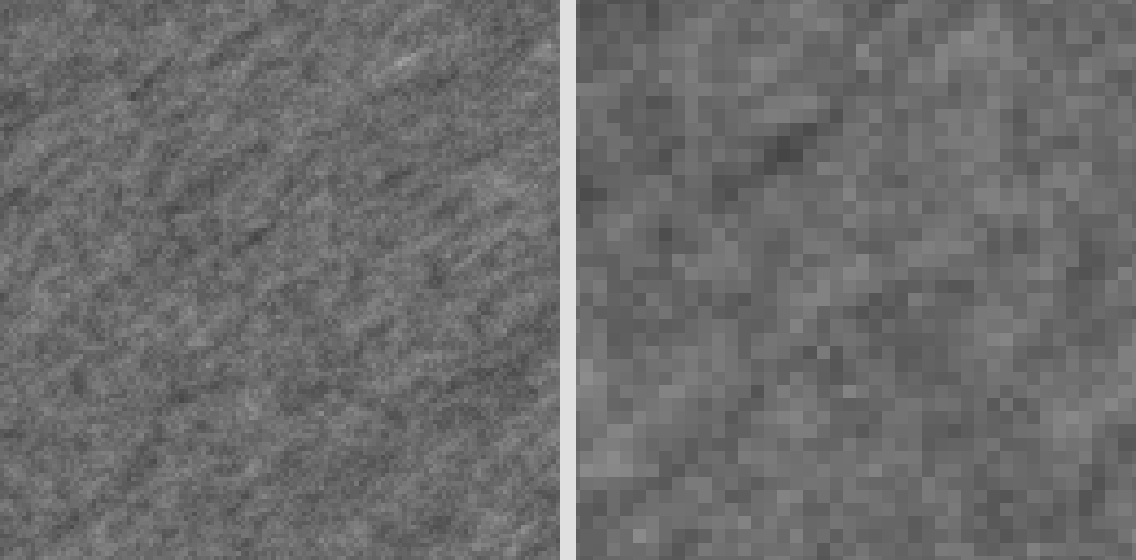
Left, the full canvas; right, a detail of the centre.
Write a WebGL 1 fragment shader that draws this texture.

```glsl
precision highp float;
// Grey stone in square blocks, with fine grain and diagonal streaks and scratches.

uniform vec2 u_resolution;

const float CELLS = 128.0;                     // blocks across the canvas
const float BASE_GREY = 0.418;
const float STREAK_ANGLE = 0.68;               // radians, rising to the right
const float GRAIN_ANGLE = 0.40;
const vec2 BROAD_FREQ = vec2(4.0, 9.0);        // along and across the angle
const vec2 STREAK_FREQ = vec2(10.0, 25.0);
const vec2 FINE_FREQ = vec2(30.0, 47.0);
const float BROAD_AMOUNT = 0.065;
const float STREAK_AMOUNT = 0.095;
const float FINE_AMOUNT = 0.10;
const float GRAIN_AMOUNT = 0.085;
const float FLECK_AMOUNT = 0.07;
const float SCRATCH_AMOUNT = 0.085;
const float SCRATCH_WIDTH = 0.010;
const int SCRATCH_COUNT = 14;
const float DARK_SHARE = 0.35;                 // share of scratches that are dark

float hash(vec2 p) {
  vec3 q = fract(vec3(p.xyx) * 0.1031);
  q += dot(q, q.yzx + 33.33);
  return fract((q.x + q.y) * q.z);
}

vec2 gradient(vec2 corner) {
  float angle = 6.2832 * hash(corner);
  return vec2(cos(angle), sin(angle));
}

float gradientNoise(vec2 p) {
  vec2 i = floor(p);
  vec2 f = p - i;
  vec2 w = f * f * f * (f * (f * 6.0 - 15.0) + 10.0);
  vec2 e = vec2(1.0, 0.0);
  float low = mix(dot(gradient(i), f), dot(gradient(i + e), f - e), w.x);
  float high = mix(dot(gradient(i + e.yx), f - e.yx),
                   dot(gradient(i + e.xx), f - e.xx), w.x);
  return mix(low, high, w.y);
}

// Coordinates along and across a direction.
vec2 alignTo(vec2 p, float angle) {
  float c = cos(angle);
  float s = sin(angle);
  return vec2(c * p.x + s * p.y, c * p.y - s * p.x);
}

// Sparse light and dark strokes that fade at their sides and ends.
float scratches(vec2 p) {
  float sum = 0.0;
  for (int n = 0; n < SCRATCH_COUNT; n++) {
    float id = float(n);
    vec2 center = vec2(hash(vec2(id, 71.0)), hash(vec2(id, 113.0)));
    float tilt = STREAK_ANGLE + 0.4 * (hash(vec2(id, 29.0)) - 0.5);
    float halfLength = mix(0.03, 0.11, hash(vec2(id, 47.0)));
    vec2 q = alignTo(p - center, tilt);
    float side = 1.0 - smoothstep(0.2, 1.0, abs(q.y) / SCRATCH_WIDTH);
    float ends = 1.0 - smoothstep(0.6, 1.0, abs(q.x) / halfLength);
    float shade = hash(vec2(id, 17.0)) < DARK_SHARE ? -0.7 : 1.0;
    sum += shade * side * ends * mix(0.45, 1.0, hash(vec2(id, 91.0)));
  }
  return clamp(sum, -1.0, 1.0);
}

void main() {
  vec2 uv = gl_FragCoord.xy / u_resolution;
  vec2 cell = floor(uv * CELLS);
  vec2 p = (cell + 0.5) / CELLS;

  // Layers from broad shading down to single blocks
  vec2 along = alignTo(p, STREAK_ANGLE) + 5.0;
  vec2 grainAxis = alignTo(p, GRAIN_ANGLE) + 9.0;
  float grey = BASE_GREY;
  grey += BROAD_AMOUNT * gradientNoise(along * BROAD_FREQ);
  grey += STREAK_AMOUNT * gradientNoise(along * STREAK_FREQ + 37.3);
  grey += FINE_AMOUNT * gradientNoise(grainAxis * FINE_FREQ);
  grey += GRAIN_AMOUNT * (hash(cell + 211.0) - 0.5);

  // Rare bright flecks and scratches
  grey += FLECK_AMOUNT * pow(hash(cell + 503.0), 40.0);
  grey += SCRATCH_AMOUNT * scratches(p);

  gl_FragColor = vec4(vec3(grey), 1.0);
}
```
